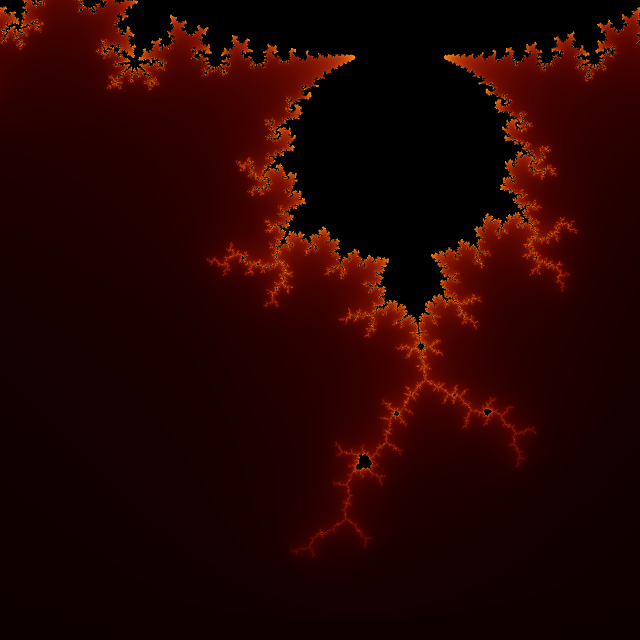
Give the GLSL for this background, as a WebGL 2 fragment shader.

```glsl
#version 300 es
precision highp float;
// Ember-lit escape-time fractal: a round black bulb with glowing branching filaments.

uniform vec2 u_resolution;
out vec4 fragColor;

const vec2 VIEW_CENTER = vec2(-0.2, -0.9);
const float VIEW_WIDTH = 0.6;
const int MAX_STEPS = 42;
const int SAMPLES = 2;
const vec3 EMBER = vec3(1.0, 0.6, 0.1);

vec2 complexSquare(vec2 z) {
    return vec2(z.x * z.x - z.y * z.y, 2.0 * z.x * z.y);
}

// Fractional escape time in 0..1; zero for points that stay bounded.
float escapeTime(vec2 c, int maxSteps) {
    vec2 z = vec2(0.0);
    for (int i = 1; i <= maxSteps; i++) {
        z = complexSquare(z) + c;
        float r2 = dot(z, z);
        if (r2 > 4.0) {
            float steps = float(i) - log2(0.5 * log2(r2));
            return clamp((steps - 0.5) / float(maxSteps), 0.0, 1.0);
        }
    }
    return 0.0;
}

// Black through deep red to orange: red rises linearly, the rest late.
vec3 emberRamp(float t, vec3 tint) {
    return tint * vec3(t, t * t * t, t * t * t);
}

// Canvas position to the complex plane.
vec2 toPlane(vec2 position, vec2 size) {
    return VIEW_CENTER + VIEW_WIDTH * (position - 0.5 * size) / min(size.x, size.y);
}

void main() {
    // Average a small grid of samples to smooth the edges.
    vec3 color = vec3(0.0);
    for (int y = 0; y < SAMPLES; y++) {
        for (int x = 0; x < SAMPLES; x++) {
            vec2 offset = (vec2(x, y) + 0.5) / float(SAMPLES) - 0.5;
            vec2 c = toPlane(gl_FragCoord.xy + offset, u_resolution);
            color += emberRamp(escapeTime(c, MAX_STEPS), EMBER);
        }
    }
    fragColor = vec4(color / float(SAMPLES * SAMPLES), 1.0);
}
```
